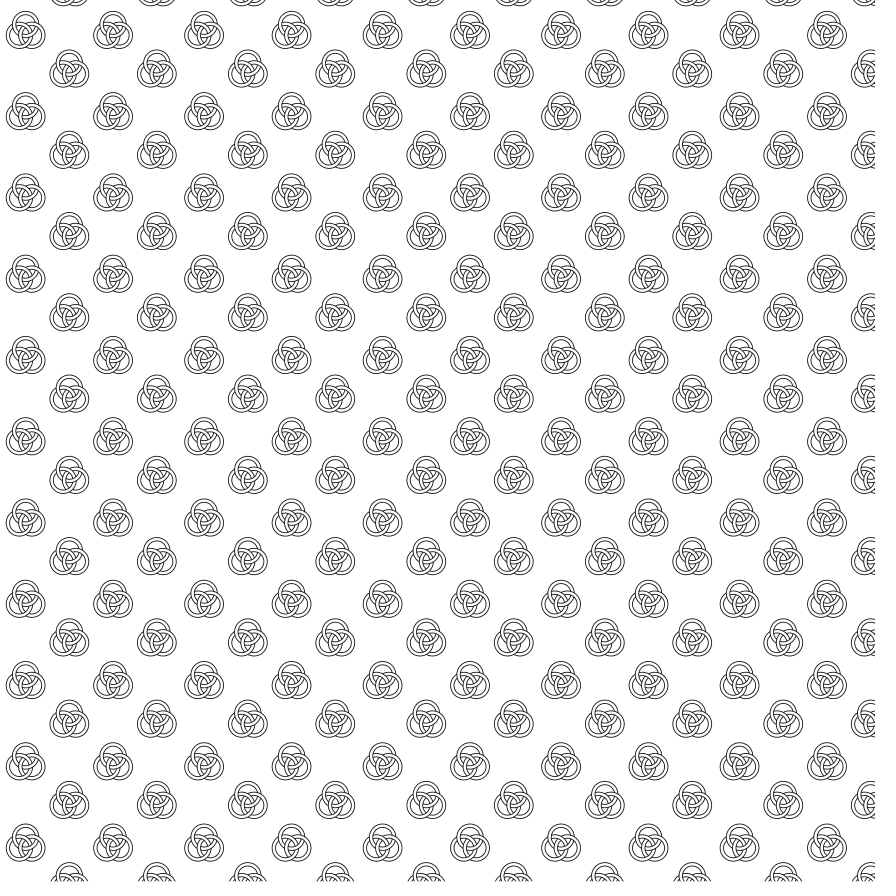
Give the GLSL for this pattern, as a WebGL 1 fragment shader.

```glsl
precision highp float;
// Rows of small outlined knots on white, each made of three woven rings.
// Four staggered knots fill one tile, which is repeated with mod; each ring
// hides the ring before it, so the three pass over and under in a cycle.

uniform vec2 u_resolution;

const vec3 PAPER = vec3(1.0);
const vec3 INK = vec3(0.04);
const vec2 TILE = vec2(0.1992, 0.0907);
const vec2 FIRST_KNOT = vec2(0.0286, 0.0354);  // from the top left
const float COLUMN_STEP = 0.0488;
const float ROW_DROP = 0.0431;
const float KNOT_RADIUS = 0.00802;             // knot centre to ring centre
const float RING_RADIUS = 0.01283;
const float BAND_HALF = 0.00189;
const float LINE_HALF = 0.00047;
const vec2 FIELD_END = vec2(0.9766, 0.0163);   // right and bottom limits
const float THIRD_TURN = 2.0943951;

// Share of a pixel lying inside a shape of signed distance d.
float coverage(float d, float pixel) {
  return clamp(0.5 - d / pixel, 0.0, 1.0);
}

// Distance from the centre line of ring k, counted clockwise from the top.
float ringDistance(vec2 p, float k) {
  float angle = k * THIRD_TURN;
  vec2 centre = KNOT_RADIUS * vec2(sin(angle), cos(angle));
  return abs(length(p - centre) - RING_RADIUS);
}

// Both edges of a band; thin lines keep their true weight.
float bandOutline(float d, float pixel) {
  float edge = d - BAND_HALF;
  return coverage(edge - LINE_HALF, pixel) - coverage(edge + LINE_HALF, pixel);
}

// Ink of one knot, with ring k passing beneath ring k + 1.
float knotInk(vec2 p, float pixel) {
  float ink = 0.0;
  for (int i = 0; i < 3; i++) {
    float k = float(i);
    float cover = coverage(ringDistance(p, k + 1.0) - BAND_HALF - LINE_HALF, pixel);
    ink += bandOutline(ringDistance(p, k), pixel) * (1.0 - cover);
  }
  return min(ink, 1.0);
}

// Offset from the nearest repeat of a point.
vec2 repeatAround(vec2 p, vec2 centre, vec2 period) {
  return mod(p - centre + 0.5 * period, period) - 0.5 * period;
}

void main() {
  vec2 p = gl_FragCoord.xy / u_resolution;
  float pixel = 1.0 / min(u_resolution.x, u_resolution.y);

  // Four knots per tile, every second one dropped by half a row
  float ink = 0.0;
  for (int i = 0; i < 4; i++) {
    float column = float(i);
    vec2 shift = vec2(column * COLUMN_STEP, mod(column, 2.0) * ROW_DROP);
    vec2 centre = FIRST_KNOT + shift;
    centre.y = 1.0 - centre.y;
    ink = max(ink, knotInk(repeatAround(p, centre, TILE), pixel));
  }

  // Blank margin on the right and at the bottom
  ink *= coverage(p.x - FIELD_END.x, pixel) * coverage(FIELD_END.y - p.y, pixel);

  gl_FragColor = vec4(mix(PAPER, INK, ink), 1.0);
}
```
